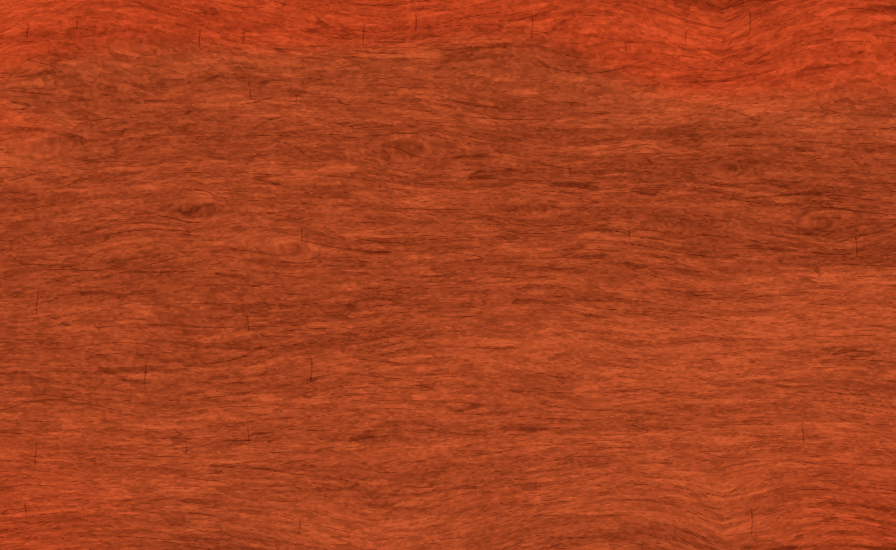
Reproduce this texture procedurally as a Shadertoy shader.

```glsl
const vec3 DARK_WOOD = vec3(0.50, 0.186, 0.080);
const vec3 LIGHT_WOOD = vec3(0.72, 0.305, 0.154);
const vec3 VARNISH = vec3(1.07, 0.90, 0.83);
const int KNOT_COUNT = 7;

float hash(vec2 p) {
    vec3 q = fract(vec3(p.xyx) * 0.1031);
    q += dot(q, q.yzx + 33.33);
    return fract((q.x + q.y) * q.z);
}

vec2 hash2(vec2 p) {
    return vec2(hash(p), hash(p + 71.7));
}

// Cellular noise: random cell values blended by distance
float cellNoise(vec2 p, float sharpness) {
    vec2 cell = floor(p), f = fract(p);
    float total = 0.0, weights = 0.0;
    for (int y = -1; y <= 1; y++)
    for (int x = -1; x <= 1; x++) {
        vec2 offset = vec2(x, y);
        vec2 d = offset + hash2(cell + offset) - f;
        float w = exp(-sharpness * dot(d, d));
        total += w * hash(cell + offset + 19.3);
        weights += w;
    }
    return total / weights;
}

// Stretched noise centred on zero
float fibre(vec2 p, vec2 frequency, float sharpness, float seed) {
    return cellNoise(p * frequency + seed, sharpness) - 0.5;
}

// Thin meandering lines along the zero contour of a soft fibre
float contour(vec2 p, vec2 frequency, float thickness, float seed) {
    float level = fibre(p, frequency, 4.0, seed);
    return 1.0 - smoothstep(0.3 * thickness, thickness, abs(level));
}

float waves(vec2 p) {
    return 0.013 * sin(p.x * 3.1 + p.y * 5.0)
         + 0.007 * sin(p.x * 8.3 - p.y * 11.0 + 1.7)
         + 0.002 * sin(p.x * 23.0 + p.y * 31.0);
}

// Pointed arches whose cusps run along the upper and lower edges
float arches(vec2 p) {
    float bay = abs(sin(p.x * 5.0 + 0.7 * sin(p.x * 3.7 + 1.0)));
    float edge = smoothstep(0.8, 1.0, p.y) + smoothstep(0.32, 0.0, p.y);
    return 0.045 * bay * edge;
}

// x: grain displacement around the knots, y: their shading
vec2 knots(vec2 p, float width) {
    vec2 result = vec2(0.0);
    for (int i = 0; i < KNOT_COUNT; i++) {
        vec2 rnd = hash2(vec2(i, 5.0));
        vec2 centre = vec2(width * (float(i) + 0.2 + 0.6 * rnd.x) / float(KNOT_COUNT),
                           0.54 + 0.25 * rnd.y);
        float size = 0.5 + 0.4 * hash(vec2(i, 9.0));
        vec2 d = (p - centre) / (size * vec2(0.085, 0.045));
        float r2 = dot(d, d);
        result.x += (p.y - centre.y) * 0.7 * exp(-r2);
        float rings = sin(sqrt(r2) * 17.0 + 2.0 * sin(d.x * 3.0));
        result.y += 0.2 * rings * exp(-3.5 * r2) - 0.45 * exp(-24.0 * r2);
    }
    return result;
}

// Scattered short vertical cracks, more frequent towards the top
float cracks(vec2 p, vec2 grid, float pixel) {
    vec2 cell = floor(p * grid);
    vec2 rnd = hash2(cell + 3.0);
    vec2 d = p - (cell + 0.3 + 0.4 * rnd) / grid;
    d.x += 0.0015 * sin(p.y * 90.0);
    float halfLength = (0.06 + 0.2 * rnd.x) / grid.y;
    float chance = mix(0.15, 0.5, smoothstep(0.75, 0.95, p.y));
    float line = 1.0 - smoothstep(0.0003, 0.0008 + pixel, abs(d.x));
    float ends = 1.0 - smoothstep(0.4 * halfLength, halfLength, abs(d.y));
    return line * ends * step(hash(cell + 47.0), chance);
}

// Dark streaks at the right of both outer edges
float edgeStain(vec2 p, float width, float streak) {
    float side = smoothstep(0.65, 0.9, p.x / width);
    float rim = smoothstep(0.965, 0.995, p.y) + smoothstep(0.014, 0.002, p.y);
    return side * rim * smoothstep(-0.15, 0.2, streak);
}

void mainImage(out vec4 fragColor, in vec2 fragCoord) {
    vec2 p = fragCoord / iResolution.y;
    float width = iResolution.x / iResolution.y;
    float pixel = 1.0 / iResolution.y;

    // Grain coordinates follow waves, arches and knots
    vec2 knot = knots(p, width);
    vec2 grain = vec2(p.x, p.y + waves(p) - arches(p) - knot.x);

    // Layers of grain from broad bands to crisp speckle
    float band = fibre(grain, vec2(1.6, 9.0), 6.0, 3.0);
    float streak = fibre(grain, vec2(3.5, 48.0), 6.0, 11.0);
    float tone = 0.72 + 0.42 * band + 0.36 * streak;
    tone += 0.36 * fibre(grain, vec2(14.0, 130.0), 10.0, 23.0);
    tone += 0.36 * fibre(grain, vec2(45.0, 210.0), 16.0, 37.0);
    tone += 0.46 * fibre(grain, vec2(130.0, 290.0), 20.0, 61.0);

    // Thin pore lines, broken up along their length, and bright flecks
    float breaks = smoothstep(-0.1, 0.1, fibre(grain, vec2(22.0, 60.0), 10.0, 83.0));
    tone -= 0.46 * breaks * contour(grain, vec2(6.0, 70.0), 0.04, 53.0);
    tone -= 0.30 * (1.0 - breaks) * contour(grain, vec2(10.0, 95.0), 0.045, 97.0);
    tone += 0.28 * smoothstep(0.24, 0.34, fibre(grain, vec2(20.0, 130.0), 14.0, 71.0));

    // Knots, cracks, stains and a faint central seam
    tone += knot.y;
    tone -= 0.5 * cracks(p, vec2(10.0, 8.0), pixel);
    tone -= 0.9 * edgeStain(p, width, streak);
    float seam = (p.x - 0.51 * width) / 0.012;
    tone += 0.1 * exp(-seam * seam) * smoothstep(0.5, 0.15, p.y);
    tone -= 0.13 * exp(-pow((p.y - 0.62) / 0.2, 2.0));

    // Redder, brighter varnish along the top and lower corners
    float corner = smoothstep(0.55, 1.0, abs(2.0 * p.x / width - 1.0));
    float vivid = smoothstep(0.8, 0.92, p.y + 0.2 * band)
                + 0.6 * corner * smoothstep(0.3, 0.0, p.y);
    vec3 colour = mix(DARK_WOOD, LIGHT_WOOD, clamp(tone, -1.3, 1.35));
    colour *= mix(vec3(1.0), VARNISH, min(vivid, 1.0));
    fragColor = vec4(clamp(colour, 0.0, 1.0), 1.0);
}
```
